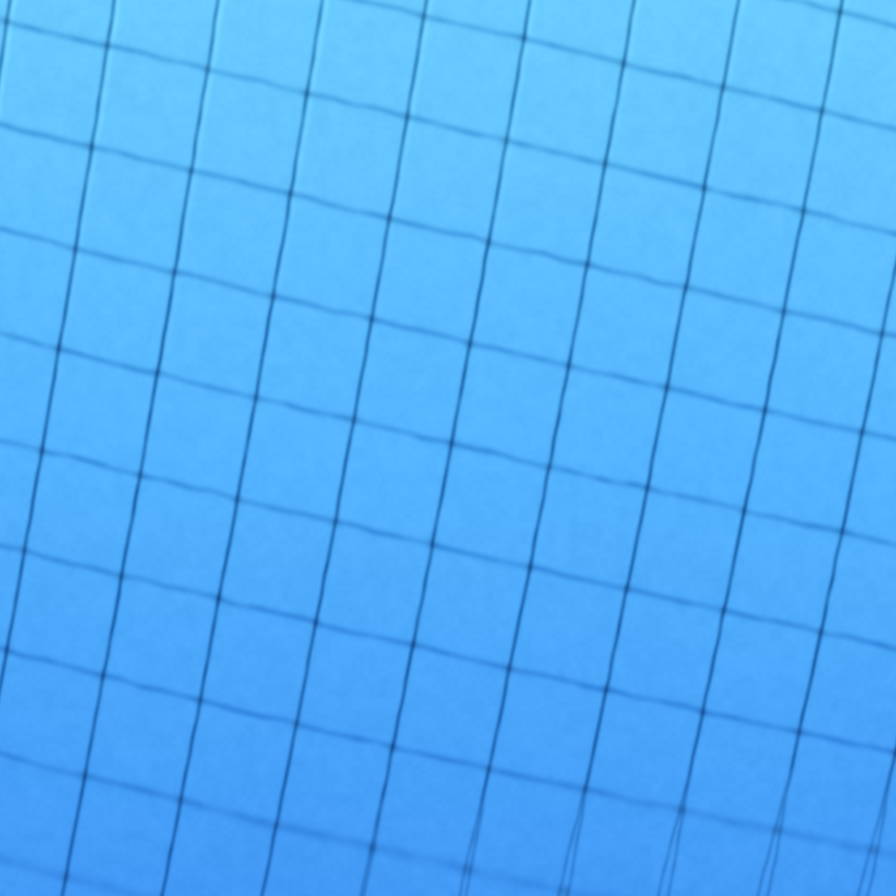
Give the GLSL for this pattern, as a three.js fragment shader.

```glsl
// Tilted, slightly warped grid of ruled ink lines on blue paper lit from above.
varying vec2 vUv;

float hash(vec2 p) {
  vec3 q = fract(vec3(p.xyx) * 0.1031);
  q += dot(q, q.yzx + 33.33);
  return fract((q.x + q.y) * q.z);
}

float noise(vec2 p) {
  vec2 i = floor(p), f = fract(p);
  f = f * f * (3.0 - 2.0 * f);
  return mix(mix(hash(i), hash(i + vec2(1, 0)), f.x),
             mix(hash(i + vec2(0, 1)), hash(i + vec2(1, 1)), f.x), f.y);
}

// Soft cross-section of a stroke
float stroke(float offset, float width) {
  float t = offset / width;
  return exp(-t * t);
}

// Signed offset from the nearest whole-numbered line
float lineOffset(float index, float spacing) {
  return (index - floor(index + 0.5)) * spacing;
}

void main() {
  float u = vUv.x;
  float v = 1.0 - vUv.y; // distance down from the top edge

  // Paper: vertical light falloff, mottling and fine grain
  float shade = v - 0.04 * (u - 0.5) + 0.05 * (noise(vUv * 6.0) - 0.5);
  vec3 color = mix(vec3(0.42, 0.805, 1.0), vec3(0.335, 0.705, 1.0), smoothstep(-0.25, 0.75, shade));
  color = mix(vec3(0.418, 0.8, 1.0), vec3(0.335, 0.71, 1.0), clamp(shade * 2.0, 0.0, 1.0));
  color = mix(color, vec3(0.262, 0.605, 0.965), clamp(shade * 2.0 - 1.0, 0.0, 1.0));
  color += 0.018 * (noise(vUv * 75.0) - 0.5) + 0.014 * (noise(vUv * 210.0) - 0.5);

  // Steep lines: fan out upward and bow slightly
  float steepGap = 0.1161 - 0.0043 * v;
  float steepIndex = (u - 0.2435 + 0.1745 * v - 0.02 * v * (1.0 - v)) / steepGap;
  float steepId = floor(steepIndex + 0.5);
  float across = lineOffset(steepIndex, steepGap);
  across += 0.0012 * (noise(vec2(v * 45.0, steepId + 20.0)) - 0.5);

  // Each steep stroke splits in two toward the lower right
  float split = 0.0055 * smoothstep(0.84, 1.0, v) * smoothstep(0.2, 0.75, u);
  float steepInk = 0.5 * (stroke(across - split, 0.0026) + stroke(across + split, 0.0026));
  steepInk *= 0.72 + 0.2 * smoothstep(0.0, 0.5, v) - 0.2 * smoothstep(0.75, 1.0, v) * u;
  steepInk *= 0.8 + 0.35 * noise(vec2(v * 60.0, steepId * 3.7 + 50.0));

  // Shallow lines: fainter, wider and unevenly inked
  float shallowGap = 0.1171 - 0.0014 * u + 0.0052 * u * (1.0 - u);
  float shallowIndex = (v - 0.0221 - 0.2383 * u) / shallowGap;
  float shallowId = floor(shallowIndex + 0.5);
  float along = lineOffset(shallowIndex, shallowGap);
  along += 0.003 * (noise(vec2(u * 38.0, shallowId + 30.0)) - 0.5);
  float blur = 0.0042 + 0.003 * smoothstep(0.82, 1.0, v);
  float shallowInk = stroke(along, blur);
  shallowInk *= 0.6 + 0.7 * noise(vec2(u * 55.0, shallowId * 2.3 + 70.0));
  shallowInk *= 1.0 - 0.45 * smoothstep(0.8, 1.0, v);

  // Pale ridge beside the steep strokes, strongest at the upper left
  color += 0.05 * stroke(across - 0.0055, 0.003) * (1.0 - smoothstep(0.0, 0.6, v + 0.3 * u));

  // Ink multiplies into the paper and pools at crossings
  color *= mix(vec3(1.0), vec3(0.76, 0.86, 0.92), shallowInk);
  color *= mix(vec3(1.0), vec3(0.42, 0.63, 0.72), steepInk);
  color *= 1.0 - 0.1 * stroke(length(vec2(across, along)), 0.006);

  gl_FragColor = vec4(clamp(color, 0.0, 1.0), 1.0);
}
```
